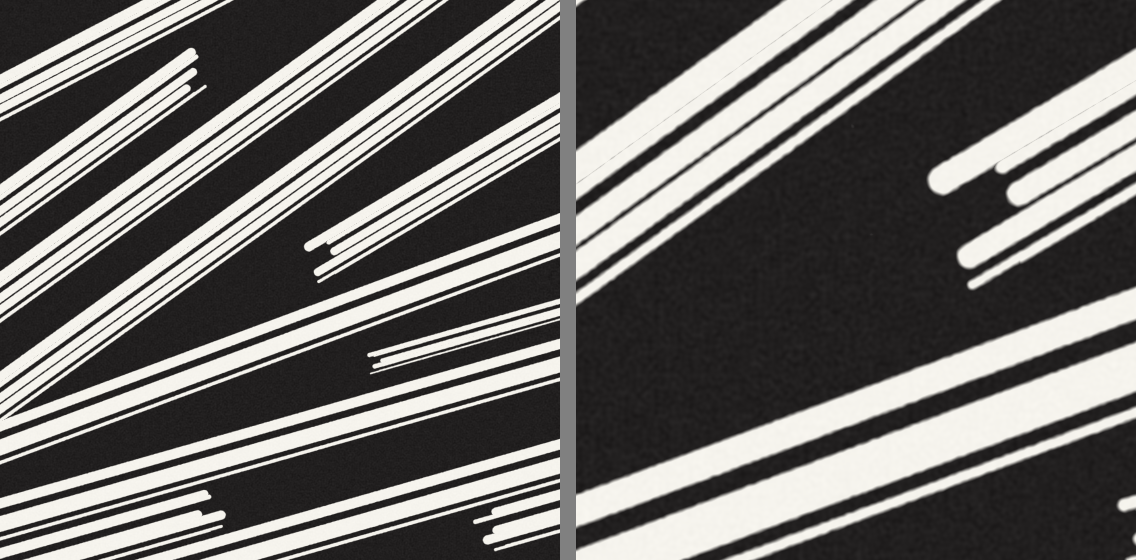
Left, the full canvas; right, a detail of the centre.
Reproduce this pattern procedurally as a WebGL 1 fragment shader.

```glsl
precision highp float;
// Fanned bundles of pale round-tipped strands on grainy charcoal.

uniform vec2 u_resolution;

#define BUNDLE_COUNT 11
#define BUNDLE_WIDTH 0.075
#define TIP_STAGGER 0.42
#define EDGE_SOFTNESS 0.0015
#define EDGE_ROUGHNESS 0.0007
#define GRAIN_SCALE 290.0
#define GRAIN_AMOUNT 0.045
#define SPECK_AMOUNT 0.22
#define CHARCOAL vec3(0.128, 0.120, 0.120)
#define IVORY vec3(0.963, 0.955, 0.930)

// Pseudo-random vector with components in -1..1
vec2 hash2(vec2 p) {
  vec2 s = vec2(dot(p, vec2(127.1, 311.7)), dot(p, vec2(269.5, 183.3)));
  return 2.0 * fract(sin(s) * 43758.5453) - 1.0;
}

float gradientNoise(vec2 p) {
  vec2 cell = floor(p);
  vec2 f = fract(p);
  vec2 w = f * f * (3.0 - 2.0 * f);
  vec2 e = vec2(0.0, 1.0);
  float a = dot(hash2(cell), f);
  float b = dot(hash2(cell + e.yx), f - e.yx);
  float c = dot(hash2(cell + e.xy), f - e.xy);
  float d = dot(hash2(cell + e.yy), f - e.yy);
  return mix(mix(a, b, w.x), mix(c, d, w.x), w.y);
}

// Signed distance to a strand that runs along -x and has a round tip
float strandDistance(vec2 q, float tip, float radius) {
  return length(vec2(max(q.x - tip + radius, 0.0), q.y)) - radius;
}

// Bundles are indexed from the bottom up and grow steeper on the way
float bundleDistance(vec2 p, float index) {
  float height = -0.055 + 0.09 * index + 0.24 * smoothstep(5.5, 9.5, index);
  float slope = 0.285 + 0.435 * smoothstep(4.2, 7.0, index)
              - 0.2 * smoothstep(9.0, 10.0, index);
  float narrow = exp(-3.0 * (index - 4.0) * (index - 4.0));
  float width = BUNDLE_WIDTH * (1.0 - 0.5 * narrow);

  vec2 along = normalize(vec2(1.0, slope));
  vec2 offset = p - vec2(0.5, height);
  vec2 q = vec2(dot(offset, along), dot(offset, vec2(-along.y, along.x)));
  if (abs(q.y) > width) return 1.0;

  // Some bundles stop inside the canvas, on their right or left end
  bool isCut = fract(index * 0.45 + 0.305) < 0.45;
  bool endsRight = abs(mod(index, 7.0) - 2.0) < 0.5;
  float side = endsRight ? 1.0 : -1.0;
  float tipX = endsRight ? 0.385 - 0.005 * index : 0.87 - 0.05 * index;
  float tip = isCut ? side * (tipX - 0.5) / along.x : 9.0;
  q.x *= side;

  // Three bands, each of two strands; seams open in the steep bundles
  float steep = smoothstep(0.4, 0.55, slope);
  vec3 bandTop = vec3(0.0, 0.42, 0.915);
  vec3 bandBottom = mix(vec3(0.25, 0.80, 1.0), vec3(0.32, 0.84, 1.0), steep);
  vec3 split = vec3(0.68, 0.5, 0.5);
  vec3 seam = mix(vec3(-0.03), vec3(-0.01, 0.016, -0.03), steep);

  float nearest = 1.0;
  for (int band = 0; band < 3; band++) {
    float middle = mix(bandTop[band], bandBottom[band], split[band]);
    for (int part = 0; part < 2; part++) {
      float top = part == 0 ? bandTop[band] : middle + seam[band];
      float bottom = part == 0 ? middle - seam[band] : bandBottom[band];
      float center = (0.5 - 0.5 * (top + bottom)) * width;
      float radius = 0.5 * (bottom - top) * width;
      vec2 seed = vec2(index + 3.0, float(band * 2 + part) + 7.0);
      float strandTip = tip + TIP_STAGGER * width * hash2(seed).x;
      vec2 local = q - vec2(0.0, center);
      nearest = min(nearest, strandDistance(local, strandTip, radius));
    }
  }
  return nearest;
}

void main() {
  vec2 p = gl_FragCoord.xy / u_resolution.y;

  float dist = 1.0;
  for (int i = 0; i < BUNDLE_COUNT; i++) {
    dist = min(dist, bundleDistance(p, float(i)));
  }

  // Slightly rough, softened print edge
  dist += EDGE_ROUGHNESS * gradientNoise(p * 240.0);
  float softness = max(EDGE_SOFTNESS, 0.75 / u_resolution.y);
  float strands = 1.0 - smoothstep(-softness, softness, dist);

  // Fine grain, stronger on the ground, and a few pale specks
  float grain = gradientNoise(p * GRAIN_SCALE)
              + 0.4 * gradientNoise(p * 90.0 + 17.0);
  float speck = smoothstep(0.5, 0.7, gradientNoise(p * 170.0 + 41.0))
              * smoothstep(0.1, 0.4, gradientNoise(p * 9.0 + 5.0));
  vec3 ground = CHARCOAL + GRAIN_AMOUNT * grain + SPECK_AMOUNT * speck;
  vec3 paint = IVORY + 0.4 * GRAIN_AMOUNT * grain;

  gl_FragColor = vec4(mix(ground, paint, strands), 1.0);
}
```
